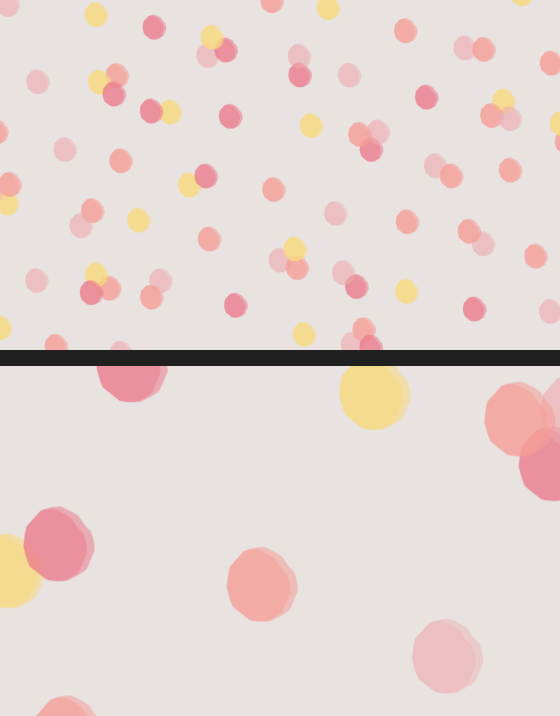
Top: the whole. Bottom: its middle third, enlarged.
Write a WebGL 2 fragment shader that draws this pattern.

```glsl
#version 300 es
precision highp float;
// Scattered translucent paint dabs on pale grey, alone or in overlapping groups.
// A tilted, staggered and jittered grid places the groups; each dab is a
// faceted polar blob with a thinner crescent of paint on its upper right.

uniform vec2 u_resolution;
out vec4 fragColor;

const float TAU = 6.2831853;
const vec2 CELL = vec2(0.200, 0.182);

float hash(vec2 p) {
    vec3 q = fract(p.xyx * vec3(0.1031, 0.1030, 0.0973));
    q += dot(q, q.yzx + 33.33);
    return fract((q.x + q.y) * q.z);
}

mat2 rotation(float angle) {
    float c = cos(angle), s = sin(angle);
    return mat2(c, s, -s, c);
}

// Signed distance, roughly, to a rounded pebble flattened at its upper right.
float blob(vec2 p) {
    float angle = atan(p.y, p.x + 1e-6);
    float dent = exp(-3.0 * (angle - 0.8) * (angle - 0.8));
    float radius = 0.0355 - 0.0042 * dent - 0.001 * cos(2.0 * angle);
    float facet = TAU / 11.0;
    float turn = mod(angle + 0.2, facet) - 0.5 * facet;
    radius *= mix(1.0, cos(0.5 * facet) / cos(turn), 0.7);
    radius += 0.0003 * sin(7.0 * angle + 1.0);
    return length(p) - radius;
}

// Paint colour with its opacity.
vec4 paint(float index) {
    if (index < 0.5) return vec4(0.96, 0.62, 0.59, 0.80);   // coral
    if (index < 1.5) return vec4(0.94, 0.66, 0.68, 0.60);   // pink
    if (index < 2.5) return vec4(0.92, 0.49, 0.55, 0.80);   // rose
    return vec4(0.972, 0.852, 0.49, 0.82);                  // yellow
}

vec3 addDab(vec3 under, vec2 p, vec4 ink, float blur) {
    float outer = smoothstep(blur, -blur, blob(p));
    float inner = smoothstep(blur, -blur, blob(p + vec2(0.007, 0.002)));
    return mix(under, ink.rgb, ink.a * outer * mix(0.68, 1.0, inner));
}

void main() {
    vec2 uv = gl_FragCoord.xy / u_resolution.y;
    float blur = max(0.8 / u_resolution.y, 0.001);
    mat2 tilt = rotation(0.22);
    vec2 grid = tilt * uv + vec2(3.07, 2.03);
    vec3 color = vec3(0.908, 0.886, 0.882);

    // Visit the neighbouring cells, each row shifted by half a cell.
    for (int j = -1; j <= 1; j++) {
        float row = floor(grid.y / CELL.y) + float(j);
        float shift = 0.5 * mod(row, 2.0);
        for (int i = -1; i <= 1; i++) {
            vec2 id = vec2(floor(grid.x / CELL.x - shift) + float(i), row);
            vec2 jitter = vec2(hash(id + 5.3), hash(id + 17.9)) - 0.5;
            vec2 center = (id + vec2(shift + 0.5, 0.5)) * CELL + jitter * vec2(0.07, 0.06);
            vec2 p = (grid - center) * tilt;   // back to upright axes

            // One, two or three dabs of different colours per group.
            float pick = fract(dot(id, vec2(0.7549, 0.5698)));
            int count = pick < 0.60 ? 1 : (pick < 0.86 ? 2 : 3);
            float spread = count == 1 ? 0.0 : (count == 2 ? 0.027 : 0.031);
            float start = id.x + 3.0 * id.y + 2.0 * step(0.5, hash(id + 41.7));
            float stride = hash(id + 63.1) < 0.5 ? 1.0 : 3.0;
            float heading = TAU * hash(id + 88.5);
            for (int k = 0; k < count; k++) {
                float angle = heading + TAU * float(k) / float(count);
                vec2 offset = spread * vec2(cos(angle), sin(angle));
                float index = mod(start + stride * float(k), 4.0);
                color = addDab(color, p - offset, paint(index), blur);
            }
        }
    }
    fragColor = vec4(color, 1.0);
}
```
